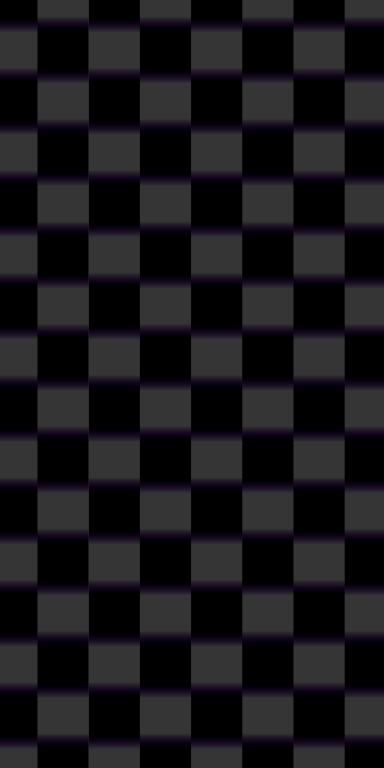
Reproduce this pattern procedurally as a Shadertoy shader.

```glsl
const float COLUMNS = 7.5;                  // cells across the canvas width
const vec2 GRID_SHIFT = vec2(0.268, 0.478); // part of a cell cut off at lower left
const float GREY = 0.208;
const float FADE_INTO_BLACK = 0.10;
const float FADE_INTO_GREY = 0.155;

// Signed distance to the nearest cell edge, positive inside even cells
float stripeDistance(float x) {
    return 0.5 - abs(mod(x + 0.5, 2.0) - 1.0);
}

// Black to grey, passing through dark violet
vec3 violetRamp(float d, float low, float high, float grey) {
    float t = clamp((d + low) / (low + high), 0.0, 1.0);
    return grey * pow(vec3(t), vec3(1.25, 2.2, 0.8));
}

// Antialiased vertical hairline
float hairline(float x, float halfWidth, float pixel) {
    return clamp((halfWidth - abs(x)) / pixel + 0.5, 0.0, 1.0);
}

void mainImage(out vec4 fragColor, in vec2 fragCoord) {
    float pixel = COLUMNS / iResolution.x;
    vec2 p = fragCoord * pixel + GRID_SHIFT;

    // Rows fade softly; alternate columns use the opposite phase
    float rowDist = stripeDistance(p.y);
    vec3 evenColumn = violetRamp(rowDist, FADE_INTO_BLACK, FADE_INTO_GREY, GREY);
    vec3 oddColumn = violetRamp(-rowDist, FADE_INTO_BLACK, FADE_INTO_GREY, GREY);

    // Columns meet at a crisp edge
    float columnMask = clamp(stripeDistance(p.x) / pixel + 0.5, 0.0, 1.0);
    vec3 color = mix(oddColumn, evenColumn, columnMask);

    // Faint seam along the second column edge
    color += 0.06 * hairline(p.x - 2.0, 0.008, pixel);

    fragColor = vec4(color, 1.0);
}
```
